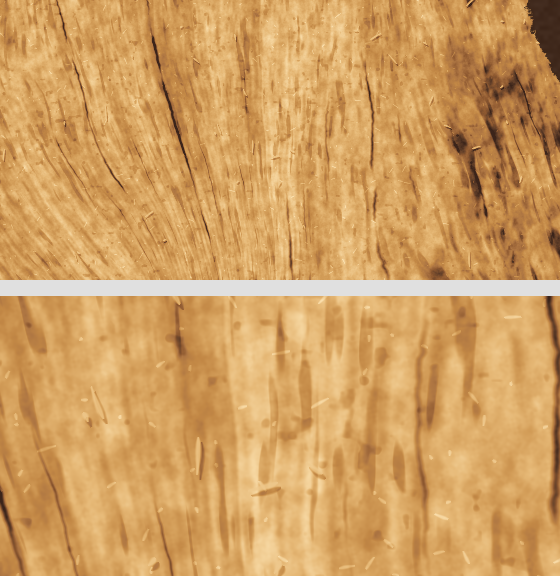
Top, the full canvas; bottom, a detail of the centre.
Give the GLSL for this texture, as a WebGL 1 fragment shader.

```glsl
precision highp float;
// Split, weathered wood: a bent grain coordinate carries fibre noise, broken
// cracks, ledges and stains; loose splinters lie on top. One brightness
// value collects all layers and is coloured by a wood ramp.
uniform vec2 u_resolution;

const float SOFT = 0.004;

float hash(vec2 p) {
  vec3 q = fract(p.xyx * 0.1031);
  q += dot(q, q.yzx + 33.33);
  return fract((q.x + q.y) * q.z);
}

float noise(vec2 p) {
  vec2 i = floor(p), f = fract(p);
  f = f * f * (3.0 - 2.0 * f);
  return mix(mix(hash(i), hash(i + vec2(1, 0)), f.x),
             mix(hash(i + vec2(0, 1)), hash(i + vec2(1, 1)), f.x), f.y);
}

float vary(vec2 p) { return noise(p) - 0.5; }

// Rotated octaves hide the noise lattice
float rough(vec2 p) {
  float sum = 0.0, weight = 0.5;
  for (int i = 0; i < 4; i++) {
    p = mat2(1.6, 1.2, -1.2, 1.6) * p + 7.0;
    sum += weight * vary(p);
    weight *= 0.7;
  }
  return sum;
}

float blob(vec2 p, vec2 centre, vec2 size) {
  vec2 q = (p - centre) / size;
  return exp(-dot(q, q));
}

// Grain space: x stays constant along a fibre, y is depth from the top
vec2 grainSpace(vec2 p) {
  float left = 1.0 - smoothstep(0.45, 1.15, p.x);
  float right = smoothstep(1.1, 1.9, p.x);
  float bend = left * (0.1 + 0.35 * p.y) * p.y + right * 0.3 * p.y;
  return vec2(p.x - bend + 0.035 * vary(p * vec2(4.0, 3.5)) + 0.014 * vary(p * vec2(14.0, 8.0)), p.y);
}

// Thin split that fades in and out along its length, with a soft brown rim
float crack(vec2 g, float at, float top, float bottom, float width) {
  float taper = smoothstep(top, top + 0.12, g.y) * (1.0 - smoothstep(bottom - 0.15, bottom, g.y));
  float x = abs(g.x - at - 0.012 * vary(vec2(at * 50.0, g.y * 12.0)) - 0.004 * vary(g.yy * 60.0));
  float open = taper * smoothstep(0.2, 0.65, noise(vec2(at * 31.0, g.y * 11.0)));
  return open * (1.0 - smoothstep(0.0, width * open + SOFT, x)) + 0.22 * taper * exp(-x / 0.012);
}

// Lit on the right of the step, shaded on the left
float ledge(vec2 g, float at, float reach) {
  float x = g.x - at + 0.02 * vary(vec2(at * 20.0, g.y * 5.0));
  return (2.0 * smoothstep(-SOFT, SOFT, x) - 1.0) * exp(-abs(x) / reach);
}

// Dark flecks: peaks of stretched noise, gathered in patches
float flecks(vec2 g, vec2 scale, float level) {
  float patches = 0.25 * vary(g * vec2(9.0, 4.0));
  return smoothstep(level, level + 0.2, noise(g * scale) + patches + 0.25 * vary(g * scale * 2.3));
}

// Pointed, slightly curved slivers, at most one per grid cell
float slivers(vec2 p, float cell, float density, float size, float width, float seed) {
  float cover = 0.0;
  for (int j = -1; j <= 1; j++) {
    for (int i = -1; i <= 1; i++) {
      vec2 id = floor(p / cell) + vec2(i, j);
      vec2 key = id + seed;
      vec2 d = p - (id + vec2(hash(key + 11.3), hash(key + 27.1))) * cell;
      float turn = 6.28 * hash(key + 41.9), h = hash(key + 59.2);
      vec2 q = vec2(dot(d, vec2(cos(turn), sin(turn))), dot(d, vec2(-sin(turn), cos(turn))));
      float along = q.x / (size * (0.2 + 0.8 * h * h));
      float w = width * (1.0 - along * along) * (0.6 + 0.4 * along);
      float off = abs(q.y + 0.15 * width * along * along);
      cover = max(cover, step(hash(key + 3.7), density) * step(abs(along), 1.0)
        * (1.0 - smoothstep(w * 0.4, w + SOFT * 0.5, off)));
    }
  }
  return cover;
}

vec3 woodRamp(float t) {
  float s = t * 5.0;
  vec3 c = mix(vec3(0.23, 0.14, 0.10), vec3(0.39, 0.25, 0.16), clamp(s + 1.0, 0.0, 1.0));
  c = mix(c, vec3(0.56, 0.35, 0.19), clamp(s, 0.0, 1.0));
  c = mix(c, vec3(0.68, 0.46, 0.26), clamp(s - 1.0, 0.0, 1.0));
  c = mix(c, vec3(0.76, 0.53, 0.27), clamp(s - 2.0, 0.0, 1.0));
  c = mix(c, vec3(0.83, 0.62, 0.35), clamp(s - 3.0, 0.0, 1.0));
  c = mix(c, vec3(0.90, 0.72, 0.46), clamp(s - 4.0, 0.0, 1.0));
  return mix(c, vec3(0.98, 0.87, 0.67), clamp(s * 0.6 - 3.0, 0.0, 1.0));
}

void main() {
  vec2 p = gl_FragCoord.xy / u_resolution.y;
  p.y = 1.0 - p.y;
  vec2 g = grainSpace(p);
  float worn = smoothstep(1.3, 1.75, p.x);

  // Fibres and speckle
  float tone = 0.83 + 0.2 * vary(g * vec2(8.0, 1.3)) + 0.24 * vary(g * vec2(27.0, 2.2));
  tone += 0.26 * vary(g * vec2(75.0, 7.0)) + 0.2 * vary(g * vec2(110.0, 30.0)) + 0.42 * rough(p * 16.0);

  // Broad light, weathering and stains
  tone += 0.1 * blob(p, vec2(1.1, 0.4), vec2(0.28, 0.7)) - 0.07 * blob(p, vec2(0.2, 0.9), vec2(0.6, 0.4));
  tone += 0.2 * blob(p, vec2(1.92, 0.57), vec2(0.1, 0.09)) + 0.2 * blob(p, vec2(1.7, 0.06), vec2(0.2, 0.1));
  float band = (p.y - 0.62 * (p.x - 1.25)) * 0.85 + 0.35 * rough(p * 3.0);
  tone -= 0.32 * smoothstep(1.15, 1.7, p.x) * exp(-band * band / 0.012);
  tone -= worn * (0.08 + 0.45 * smoothstep(0.0, 0.3, rough(p * vec2(5.0, 3.0))));
  tone -= 0.6 * worn * smoothstep(0.2, 0.6, p.y) * flecks(g, vec2(34.0, 8.0), 0.66);
  tone -= 0.9 * blob(g, vec2(1.54, 0.68), vec2(0.04, 0.2)) * flecks(g, vec2(40.0, 8.0), 0.3);
  tone -= 0.25 * blob(g, vec2(0.56, 0.33), vec2(0.03, 0.25));

  // Raised plates, splits and flecks
  tone += 0.13 * ledge(g, 0.93, 0.03) + 0.13 * ledge(g, 0.55, 0.025) + 0.08 * ledge(g, 0.4, 0.03);
  float split = max(crack(g, 0.22, -0.1, 0.9, 0.003), crack(g, 0.54, -0.2, 1.2, 0.005));
  split = max(split, max(crack(g, 1.3, 0.2, 1.1, 0.003), crack(g, 1.02, 0.66, 1.1, 0.009)));
  for (int i = 0; i < 14; i++) {
    float k = float(i), top = hash(vec2(k, 7.0)) - 0.2;
    split = max(split, 0.6 * crack(g, (k + hash(vec2(k, 19.0))) / 7.0, top, top + 0.4, 0.001));
  }
  tone -= 0.8 * split + 0.3 * flecks(g, vec2(65.0, 13.0), 0.76) + 0.25 * flecks(p, vec2(60.0), 0.84);

  // Loose splinters with short shadows
  float shadow = slivers(p - vec2(0.004, 0.006), 0.13, 0.3, 0.03, 0.005, 220.0);
  float chip = slivers(p, 0.13, 0.3, 0.03, 0.005, 220.0);
  tone += 0.25 * slivers(p, 0.04, 0.4, 0.012, 0.002, 310.0) - 0.4 * shadow;
  vec3 colour = woodRamp(mix(tone, 1.15, 0.8 * chip));

  // Rough outer edge and the dark ground behind it
  float edge = p.x - 1.875 - (0.2 + 0.75 * p.y) * p.y + 0.04 * rough(p * 20.0);
  vec3 ground = vec3(0.25, 0.16, 0.11) + 0.04 * vary(p * 60.0);
  gl_FragColor = vec4(mix(colour, ground, smoothstep(-SOFT, SOFT, edge)), 1.0);
}
```
